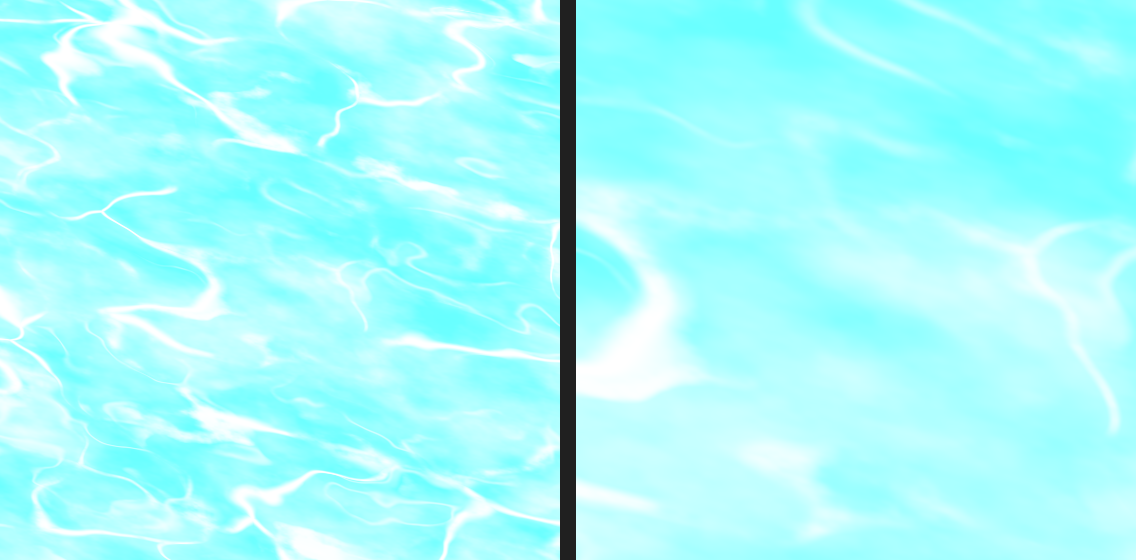
Left, the full canvas; right, a detail of the centre.
A WebGL 1 fragment shader for this texture:

```glsl
precision highp float;
uniform vec2 u_resolution;

#define CELLS vec2(3.6, 6.2)
#define SLANT 0.25
#define WARP vec2(0.21, 0.07)
#define VEIN_THIN 0.05
#define VEIN_THICK 0.27
#define FRAY 0.20
#define RIPPLE_SCALE vec2(5.0, 11.0)
#define RIPPLE_LIGHT 0.55
#define GLINT_LIGHT 0.95
#define TONE_MEAN 0.585
#define TONE_CONTRAST 0.70
#define DEEPEST 0.40

float hash(vec2 p) {
  return fract(sin(dot(p, vec2(127.1, 311.7))) * 43758.5453);
}

vec2 hash2(vec2 p) {
  return vec2(hash(p), hash(p + 41.3));
}

float noise(vec2 p) {
  vec2 i = floor(p);
  vec2 f = fract(p);
  f = f * f * f * (f * (f * 6.0 - 15.0) + 10.0);
  float low = mix(hash(i), hash(i + vec2(1.0, 0.0)), f.x);
  float high = mix(hash(i + vec2(0.0, 1.0)), hash(i + vec2(1.0, 1.0)), f.x);
  return mix(low, high, f.y);
}

float fbm(vec2 p) {
  float sum = 0.0;
  float amplitude = 0.533;
  for (int i = 0; i < 4; i++) {
    sum += amplitude * noise(p);
    p = p * 2.03 + vec2(17.7, 9.2);
    amplitude *= 0.5;
  }
  return sum;
}

// Smooth two-scale displacement, centred on zero
vec2 swirl(vec2 p) {
  vec2 broad = vec2(noise(p), noise(p + 31.7));
  vec2 fine = vec2(noise(p * 2.4 + 5.1), noise(p * 2.4 + 73.9));
  return broad - 0.5 + 0.5 * (fine - 0.5);
}

// Gap between the two nearest cell centres: zero on cell borders
float borderGap(vec2 p) {
  vec2 cell = floor(p);
  float nearest = 8.0;
  float second = 8.0;
  for (int y = -1; y <= 1; y++) {
    for (int x = -1; x <= 1; x++) {
      vec2 id = cell + vec2(float(x), float(y));
      float d = length(id + 0.05 + 0.9 * hash2(id) - p);
      second = min(second, max(nearest, d));
      nearest = min(nearest, d);
    }
  }
  return second - nearest;
}

void main() {
  vec2 uv = gl_FragCoord.xy / u_resolution.y;
  vec2 slanted = vec2(uv.x, uv.y + SLANT * uv.x);
  vec2 bent = slanted + WARP * swirl(slanted * vec2(4.0, 9.0));
  vec2 curl = bent + 0.5 * WARP * swirl(slanted * vec2(9.0, 18.0) + 8.0);

  // Drifting water tone with fine mottling
  float tone = fbm(bent * vec2(3.8, 8.0) + 11.0) - 0.5;
  float mottle = fbm(slanted * vec2(14.0, 30.0) + 3.0) - 0.5;
  float red = TONE_MEAN + TONE_CONTRAST * tone + 0.30 * mottle;
  red = max(red, DEEPEST);

  // Broken caustic veins with frayed edges and a soft halo
  float fray = fbm(slanted * vec2(20.0, 38.0) + 71.0) - 0.5;
  float gap = borderGap(mix(bent, curl, 0.35) * CELLS + 2.7);
  float swell = noise(slanted * vec2(8.0, 15.0) + 57.0);
  float width = mix(VEIN_THIN, VEIN_THICK, swell * swell);
  float strength = smoothstep(0.2, 0.62, noise(bent * vec2(6.0, 10.0) + 23.0) + 0.5 * fray);
  float frayed = gap + FRAY * fray * smoothstep(0.0, 0.2, gap);
  float vein = strength * (1.0 - smoothstep(width * 0.1, width, frayed));
  float halo = 0.30 * exp(-gap * 4.5) * (0.7 + 1.6 * fray);

  // Two scales of faint looping ripples along noise contours
  float ripples = 1.0;
  for (int i = 0; i < 2; i++) {
    float level = float(i);
    vec2 scale = RIPPLE_SCALE * (1.0 + 0.9 * level);
    float contour = abs(noise(curl * scale + 67.0 + 19.0 * level) - 0.5);
    float patches = smoothstep(0.35, 0.85, noise(uv * vec2(6.0, 10.0) + 91.0 + 7.0 * level) + 0.6 * fray);
    ripples *= 1.0 - RIPPLE_LIGHT * patches * (1.0 - smoothstep(0.0, 0.13, contour));
  }

  // Small scattered glints
  float spots = noise(curl * vec2(10.0, 21.0) + 37.0) + 0.35 * fray;
  float glint = GLINT_LIGHT * smoothstep(0.72, 0.95, spots);
  glint *= smoothstep(0.4, 0.7, noise(uv * 6.0 + 13.0));

  float shade = (1.0 - vein) * (1.0 - halo) * ripples * (1.0 - glint);
  red = 1.0 - (1.0 - red) * shade;
  gl_FragColor = vec4(clamp(red, 0.0, 1.0), 1.0, 1.0, 1.0);
}
```
